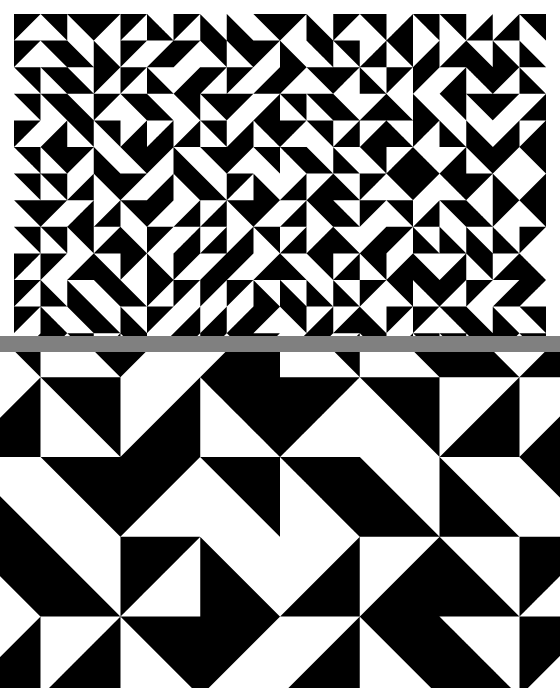
Top: the whole. Bottom: its middle third, enlarged.
Write a Shadertoy shader that draws this pattern.

```glsl
// Black and white Truchet tiling: a grid of square cells, each half filled by a
// right triangle whose square corner is picked per cell by an integer hash.
// Edges are smoothed by averaging a small grid of samples in each pixel.

const float COLUMNS = 20.0;
const float MARGIN = 0.025;   // blank border at left, right and top, in widths
const int SAMPLES = 4;        // samples per pixel side
const uint SEED = 37u;
const vec3 PAPER = vec3(1.0);
const vec3 INK = vec3(0.0);

// Integer mixing hash of a cell index
uint hashCell(ivec2 cell, uint seed) {
    uint h = uint(cell.x) * 0x9E3779B1u ^ uint(cell.y) * 0x85EBCA77u ^ seed;
    h = (h ^ (h >> 16)) * 0x7FEB352Du;
    h = (h ^ (h >> 15)) * 0x846CA68Bu;
    return h ^ (h >> 16);
}

// 1 inside the half square whose right angle sits at the corner (0 or 1 per axis)
float cornerTriangle(vec2 local, vec2 corner) {
    vec2 away = abs(local - corner);
    return step(away.x + away.y, 1.0);
}

// Ink coverage at a grid position measured in cells from the top left
float truchetInk(vec2 grid, float columns, uint seed) {
    if (grid.x < 0.0 || grid.x >= columns || grid.y < 0.0) return 0.0;
    vec2 cell = floor(grid);
    uint turn = hashCell(ivec2(cell), seed) >> 30;
    vec2 corner = vec2(float(turn & 1u), float(turn >> 1));
    return cornerTriangle(grid - cell, corner);
}

// Pixel position to cell units, with y running down from the top margin
vec2 toGrid(vec2 pixel, vec2 resolution, float margin, float columns) {
    vec2 fromTopLeft = vec2(pixel.x, resolution.y - pixel.y) / resolution.x;
    float cellSize = (1.0 - 2.0 * margin) / columns;
    return (fromTopLeft - margin) / cellSize;
}

void mainImage(out vec4 fragColor, in vec2 fragCoord) {
    float ink = 0.0;
    for (int j = 0; j < SAMPLES; j++) {
        for (int i = 0; i < SAMPLES; i++) {
            vec2 offset = (vec2(i, j) + 0.5) / float(SAMPLES) - 0.5;
            vec2 grid = toGrid(fragCoord + offset, iResolution.xy, MARGIN, COLUMNS);
            ink += truchetInk(grid, COLUMNS, SEED);
        }
    }
    ink /= float(SAMPLES * SAMPLES);
    fragColor = vec4(mix(PAPER, INK, ink), 1.0);
}
```
